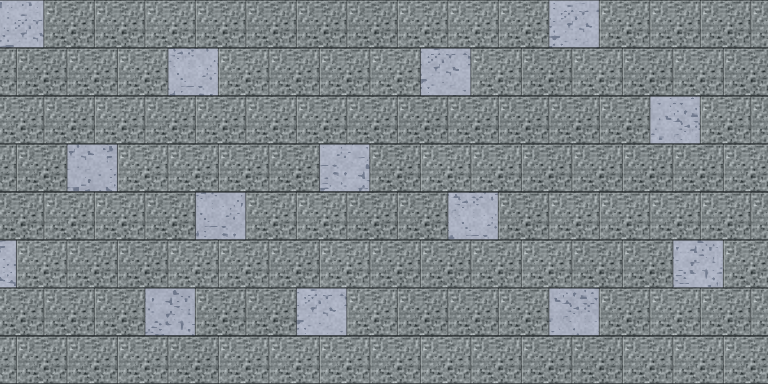
Write a Shadertoy shader that draws this pattern.

```glsl
// Paving in running bond: eight rows of speckled grey slabs with scattered pale
// blue slabs. Each slab shares an embossed noise grain; seams are thin dark
// bands with a light bevel, and modular formulas choose the pale slabs.

float hash(vec2 p) {
    vec3 q = fract(p.xyx * 0.1031);
    q += dot(q, q.yzx + 33.33);
    return fract((q.x + q.y) * q.z);
}

float noise(vec2 p) {
    vec2 i = floor(p), f = fract(p);
    f = f * f * (3.0 - 2.0 * f);
    return mix(mix(hash(i), hash(i + vec2(1, 0)), f.x),
               mix(hash(i + vec2(0, 1)), hash(i + vec2(1, 1)), f.x), f.y);
}

// Share of a pixel at x that lies between lo and hi
float band(float x, float lo, float hi) {
    float px = 1.0 / iResolution.y;
    return clamp((min(hi, x + 0.5 * px) - max(lo, x - 0.5 * px)) / px, 0.0, 1.0);
}

// One or two pale slabs a row, with narrow and wide gaps in a cycle of eight
bool isPale(int row, int col) {
    int phase = (3 * row + 2) % 8;
    int first = (row * row + 3 * row) % 8;
    int gap = phase < 3 ? 11 + 3 * (phase % 2) : 5;
    return (col == first && phase % 7 != 0)
        || (col == first + gap && phase < 7)
        || (col == first - 3 && phase == 4);
}

vec3 greyStone(vec2 p) {
    vec2 g = p * 165.0;
    float emboss = noise(g) - noise(g + vec2(0.8, 0.9));
    float grit = noise(g * 1.6 + 40.0) - 0.5;
    float pit = smoothstep(0.73, 0.92, noise(g * 0.9 + 71.0));
    vec3 stone = vec3(0.505, 0.535, 0.543) + 0.22 * emboss + 0.12 * grit - 0.17 * pit;
    // Pale chip near the upper left corner
    float chip = smoothstep(0.009, 0.004, length((p - vec2(0.012, 0.032)) * vec2(1.2, 0.8)));
    return stone + 0.22 * chip * smoothstep(0.35, 0.6, noise(g * 1.2 + 9.0));
}

vec3 paleStone(vec2 p) {
    float cloud = noise(p * 60.0) - 0.5;
    float grit = noise(p * 190.0 + 23.0) - 0.5;
    float fleck = smoothstep(0.74, 0.9, noise(p * vec2(105.0, 150.0) + 57.0));
    vec3 stone = vec3(0.665, 0.69, 0.755) + 0.04 * cloud + 0.07 * grit;
    return mix(stone, vec3(0.39, 0.43, 0.51), 0.8 * fleck);
}

void mainImage(out vec4 fragColor, in vec2 fragCoord) {
    // Height is one unit; y runs down from the top
    vec2 p = vec2(fragCoord.x, iResolution.y - fragCoord.y) / iResolution.y;
    vec2 pitch = vec2(0.1315, 0.125);

    float row = floor(p.y / pitch.y);
    p.x += mod(row, 2.0) < 0.5 ? 0.017 : 0.0885;
    float col = floor(p.x / pitch.x);
    vec2 local = p - vec2(col, row) * pitch;
    vec2 seam = local - pitch * step(0.5 * pitch, local);

    // Stone surface, with a slight change of tone between slabs
    bool pale = isPale(int(row), int(col));
    vec3 color = pale ? paleStone(local + 0.3 * hash(vec2(col, row))) : greyStone(local);
    color += 0.02 * (hash(vec2(col, row) + 5.0) - 0.5);

    // Light bevels along the left and top of grey slabs
    float wear = 0.6 + 0.4 * noise(p * 90.0);
    float bevel = max(band(seam.x, 0.001, 0.004), 0.7 * band(seam.y, 0.0018, 0.0045));
    color = mix(color, vec3(0.68, 0.71, 0.71), (pale ? 0.2 : 0.65) * wear * bevel);

    // Dark seams, uneven from one course to the next
    float course = floor(p.y / pitch.y + 0.5);
    float depth = 0.7 + 0.3 * hash(vec2(course, 13.0));
    color = mix(color, vec3(0.2, 0.22, 0.23), (pale ? 0.85 : 0.65) * band(seam.x, -0.0015, 0.001));
    color = mix(color, vec3(0.1, 0.12, 0.13), depth * band(seam.y, -0.002, 0.0016));

    fragColor = vec4(clamp(color, 0.0, 1.0), 1.0);
}
```
